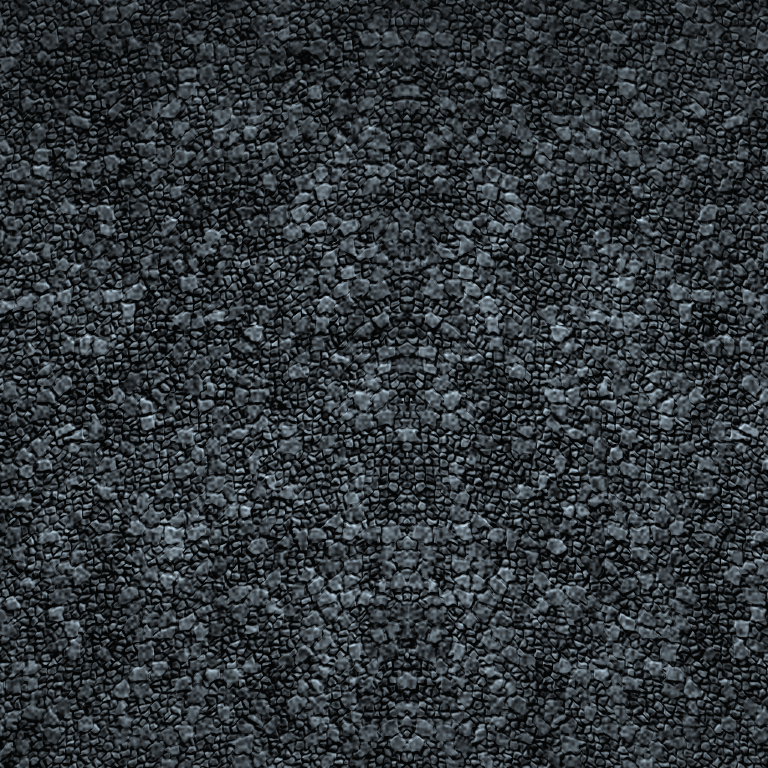
This texture is drawn by a Shadertoy shader. Its source:

```glsl
// Dark blue-grey asphalt: crushed stones of two sizes in black gaps, with fine grit.
// Cellular stones and value noise form a height field, lit by a height difference
// toward the light; the surface is folded about an upright axis so its lean mirrors.

const float FOLD_AXIS     = 0.53;               // x of the mirror axis
const float LARGE_CELLS   = 50.0;               // large stones across the canvas
const float SMALL_CELLS   = 108.0;              // small stones across the canvas
const float LARGE_SHARE   = 0.5;                // share of cells holding a large stone
const float SMALL_HEIGHT  = 0.75;
const float GRIT_CELLS    = 115.0;
const float GRIT_HEIGHT   = 0.5;
const float CRUMBLE_CELLS = 150.0;              // raggedness of the stone outlines
const float CRUMBLE_SIZE  = 0.0045;
const vec2  LEAN          = vec2(0.82, -0.57);  // long direction of the stones
const float STRETCH       = 0.2;
const vec2  LIGHT         = vec2(-0.35, 0.94);
const float LIGHT_STEP    = 0.0035;
const float RELIEF_GAIN   = 1.7;
const float HEIGHT_GAIN   = 1.7;
const float MEAN_HEIGHT   = 0.46;
const float SPECKLE_CELLS = 256.0;
const float SPECKLE_GAIN  = 1.8;
const float MEAN_LUMA     = 0.185;
const float CONTRAST      = 0.194;
const float BLACK_LEVEL   = 0.02;
const vec3  STONE_TINT    = vec3(0.89, 1.0, 1.075);

// Integer hash: three random values in 0..1 per lattice cell and seed
vec3 hash3(vec2 cell, int seed) {
    uvec3 v = uvec3(ivec3(ivec2(cell), seed)) * 1664525u + 1013904223u;
    v.x += v.y * v.z; v.y += v.z * v.x; v.z += v.x * v.y;
    v ^= v >> 16u;
    v.x += v.y * v.z; v.y += v.z * v.x; v.z += v.x * v.y;
    return vec3(v >> 8u) / 16777216.0;
}

// Smooth value noise, two independent channels
vec2 noise2(vec2 p, int seed) {
    vec2 cell = floor(p);
    vec2 f = fract(p);
    f = f * f * (3.0 - 2.0 * f);
    vec2 low  = mix(hash3(cell, seed).xy, hash3(cell + vec2(1, 0), seed).xy, f.x);
    vec2 high = mix(hash3(cell + vec2(0, 1), seed).xy, hash3(cell + vec2(1, 1), seed).xy, f.x);
    return mix(low, high, f.y);
}

// Height of flat-topped cellular stones; only a share of the cells is filled
float stones(vec2 p, float share, float bevel, int seed) {
    vec2 cell = floor(p);
    float nearest = 9.0, second = 9.0, pick = 0.0;
    for (int y = -1; y <= 1; y++) {
        for (int x = -1; x <= 1; x++) {
            vec2 neighbor = cell + vec2(x, y);
            vec3 rnd = hash3(neighbor, seed);
            float d = distance(p, neighbor + 0.1 + 0.8 * rnd.xy);
            if (d < nearest) {
                second = nearest;
                nearest = d;
                pick = rnd.z;
            } else {
                second = min(second, d);
            }
        }
    }
    float top = pick < share ? mix(0.5, 1.0, pick / share) : 0.0;
    return top * smoothstep(0.0, bevel, second - nearest);
}

// Height of the whole surface
float surface(vec2 p) {
    vec2 q = p + CRUMBLE_SIZE * (noise2(p * CRUMBLE_CELLS, 1) - 0.5);
    q -= LEAN * dot(q, LEAN) * STRETCH;
    float large = stones(q * LARGE_CELLS, LARGE_SHARE, 0.35, 2);
    float small = stones(q * SMALL_CELLS, 1.0, 0.45, 3) * SMALL_HEIGHT;
    float grit = 0.6 * noise2(p * GRIT_CELLS, 4).x + 0.4 * noise2(p * GRIT_CELLS * 2.0, 5).x;
    return max(large, small) + GRIT_HEIGHT * (grit - 0.5);
}

void mainImage(out vec4 fragColor, in vec2 fragCoord) {
    vec2 uv = fragCoord / iResolution.y;
    vec2 p = vec2(abs(uv.x - FOLD_AXIS), uv.y);

    // Relief lighting, dark gaps and fine speckle
    float height = surface(p);
    float relief = height - surface(p + LIGHT * LIGHT_STEP);
    float speckle = noise2(uv * SPECKLE_CELLS, 6).x - 0.5;
    float mottle = noise2(uv * 14.0, 7).x - 0.5;
    float tone = RELIEF_GAIN * relief + HEIGHT_GAIN * (height - MEAN_HEIGHT)
               + SPECKLE_GAIN * speckle + 0.5 * mottle;

    // Broad light: brightest below the middle, dim at the top and along the fold
    float glow = 1.13 - 1.2 * (uv.y - 0.42) * (uv.y - 0.42) - 0.35 * p.x * p.x;
    glow -= 0.16 * uv.y * exp(-p.x * p.x / 0.002);

    // Soft clip to black, then tint
    float luma = (MEAN_LUMA + CONTRAST * tone) * glow;
    luma = BLACK_LEVEL + 0.5 * (luma - 0.01 + sqrt(luma * luma + 0.002));
    fragColor = vec4(min(luma, 0.85) * STONE_TINT, 1.0);
}
```
